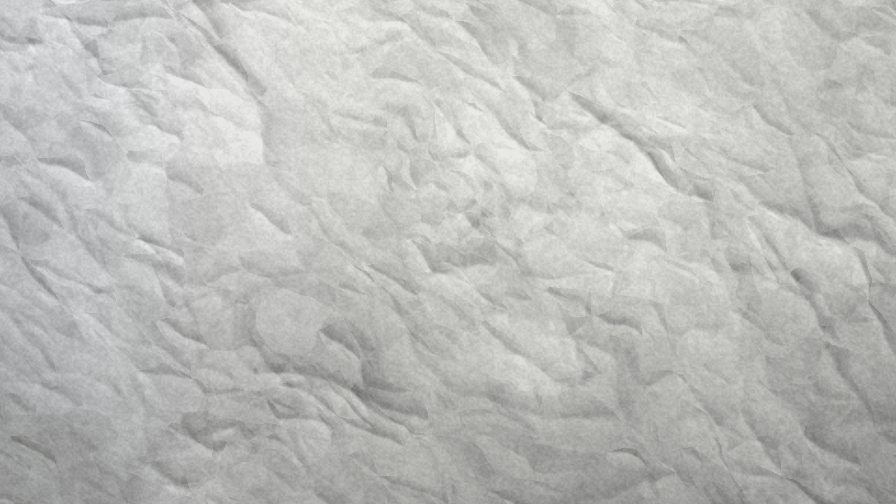
Give the GLSL for this texture, as a Shadertoy shader.

```glsl
// Crumpled grey paper: four layers of warped Voronoi facets, each with its
// own tone and lit creases, over a broad light falloff from the upper middle.
// Fine value noise adds the mottled fibre grain.

const vec3 SHADOW_TINT = vec3(1.000, 1.006, 0.992);
const vec3 WARM_TINT = vec3(1.004, 1.004, 0.985);
const vec3 COOL_TINT = vec3(0.995, 1.000, 1.008);
const vec2 LIGHT = vec2(0.5, 0.866);

float hash(vec2 p) {
    vec3 q = fract(vec3(p.xyx) * 0.1031);
    q += dot(q, q.yzx + 33.33);
    return fract((q.x + q.y) * q.z);
}

vec2 hash2(vec2 p) {
    return vec2(hash(p + 17.3), hash(p + 71.9));
}

float noise(vec2 p) {
    vec2 i = floor(p), f = fract(p);
    f = f * f * (3.0 - 2.0 * f);
    vec2 ex = vec2(1.0, 0.0);
    return mix(mix(hash(i), hash(i + ex.xy), f.x),
               mix(hash(i + ex.yx), hash(i + ex.xx), f.x), f.y);
}

vec2 noise2(vec2 p) {
    return vec2(noise(p), noise(p + 43.7)) - 0.5;
}

mat2 rotation(float angle) {
    float c = cos(angle), s = sin(angle);
    return mat2(c, s, -s, c);
}

// Tone of softly joined facets, plus a dark and a bright flank on each crease
float facets(vec2 p, vec2 light, float sharpness, float creaseWidth, float creaseGain) {
    vec2 base = floor(p);
    vec2 near1 = vec2(0.0), near2 = vec2(0.0), id1 = vec2(0.0), id2 = vec2(0.0);
    float dist1 = 9.0, dist2 = 9.0, toneSum = 0.0, weightSum = 0.0;
    for (int y = -1; y <= 1; y++) {
        for (int x = -1; x <= 1; x++) {
            vec2 id = base + vec2(x, y);
            vec2 toSite = id + 0.08 + 0.84 * hash2(id) - p;
            float d = dot(toSite, toSite);
            float tone = 2.0 * hash(id + 5.1) - 1.0;
            vec2 tilt = 2.0 * hash2(id + 31.0) - 1.0;
            float weight = exp(-sharpness * d);
            toneSum += weight * (tone + 0.8 * dot(tilt, toSite));
            weightSum += weight;
            if (d < dist1) {
                dist2 = dist1; near2 = near1; id2 = id1;
                dist1 = d; near1 = toSite; id1 = id;
            } else if (d < dist2) {
                dist2 = d; near2 = toSite; id2 = id;
            }
        }
    }
    vec2 across = near2 - near1;
    float span = max(length(across), 0.05);
    float edge = (dist2 - dist1) / (2.0 * span * creaseWidth);
    float strength = smoothstep(0.35, 0.95, hash(id1 + id2 + 9.7));
    float flank = dot(across / span, light) - 0.25;
    float crease = 2.7 * edge * exp(-edge) * flank * strength;
    return toneSum / max(weightSum, 1e-12) + creaseGain * crease;
}

// One layer, its facets drawn out along a fold running down to the right
float foldLayer(vec2 p, float angle, float scale, float stretch,
                float sharpness, float creaseWidth, float creaseGain) {
    mat2 turn = rotation(angle);
    vec2 q = turn * p * scale;
    q.y *= stretch;
    return facets(q + scale * 7.0, turn * LIGHT, sharpness, creaseWidth, creaseGain);
}

// Broad illumination: bright above the middle, dim at the bottom and sides
float illumination(vec2 p, float aspect) {
    float side = abs(p.x / aspect - 0.45) * 2.0;
    float tone = mix(0.632, 0.812, smoothstep(-0.1, 0.75, p.y));
    tone -= 0.07 * smoothstep(0.5, 1.1, side);
    vec2 glow = (p - vec2(0.5 * aspect, 0.8)) / vec2(0.65, 0.4);
    return tone + 0.03 * exp(-dot(glow, glow));
}

float grain(vec2 p) {
    float mottled = noise(p * 65.0) - 0.5;
    float fibre = noise(rotation(0.6) * p * vec2(130.0, 170.0)) - 0.5;
    float speck = noise(p * 270.0) - 0.5;
    return 0.022 * mottled + 0.045 * fibre + 0.055 * speck;
}

void mainImage(out vec4 fragColor, in vec2 fragCoord) {
    float aspect = iResolution.x / iResolution.y;
    vec2 p = fragCoord / iResolution.y;

    // Bend the fold lines at two sizes
    vec2 bent = p + 0.07 * noise2(p * 4.0) + 0.028 * noise2(p * 13.0 + 8.0)
              + 0.010 * noise2(p * 34.0 + 3.0);
    float rough = noise(p * 3.2 + 21.0);
    float busy = smoothstep(0.15, 0.8, noise(p * 4.5 + 60.0));

    // Large, medium, small and fine folds
    float sharpness = mix(40.0, 150.0, rough);
    float folds = 0.034 * foldLayer(bent, 0.6, 2.9, 1.6, sharpness, 0.04, 2.2);
    folds += 0.034 * foldLayer(bent, 1.0, 5.0, 1.9, sharpness, 0.06, 2.3) * mix(0.6, 1.15, busy);
    folds += 0.032 * foldLayer(bent, 0.45, 9.0, 1.8, 70.0, 0.10, 2.2) * mix(0.4, 1.25, rough);
    folds += 0.022 * foldLayer(bent, 0.8, 17.0, 1.7, 60.0, 0.14, 2.0) * mix(0.35, 1.3, busy);
    folds *= folds < 0.0 ? 1.1 : 0.9;

    float tone = illumination(p, aspect) + folds + grain(p);
    tone = clamp(tone, 0.42, 0.91);

    // Faint cool cast at the left, warm cast towards the middle
    vec3 tint = mix(COOL_TINT, WARM_TINT, smoothstep(0.0, 0.45, p.x / aspect));
    tint = mix(SHADOW_TINT, tint, smoothstep(0.5, 0.7, tone));
    fragColor = vec4(tone * tint, 1.0);
}
```
